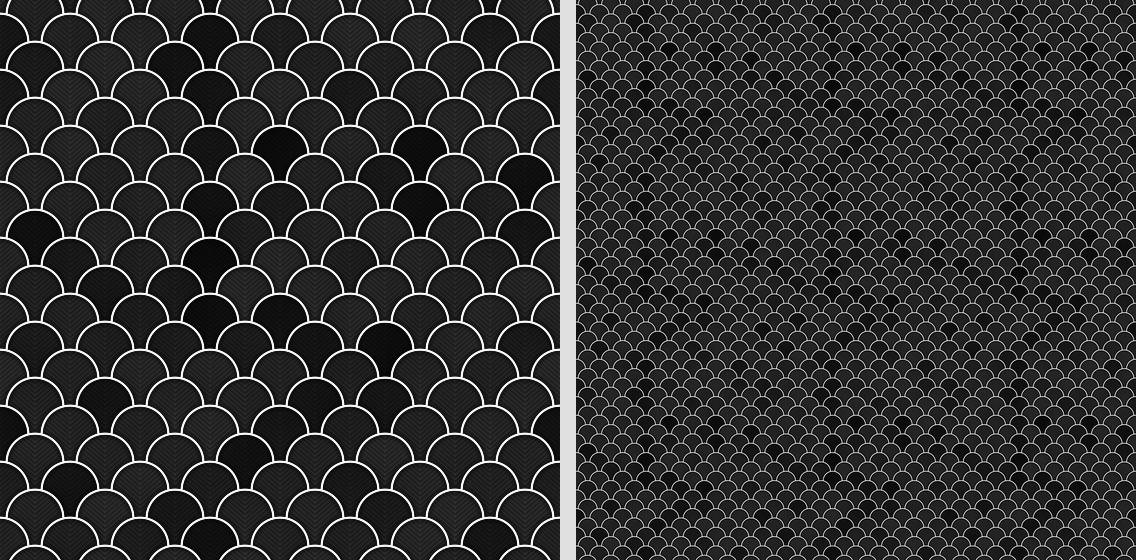
Left: one tile. Right: repeated 3 by 3.
This pattern is drawn by a three.js fragment shader. Its source:

```glsl
// Dark overlapping fan scales with white rims, faint chevron ribs and uneven tone.
varying vec2 vUv;

#define COLUMNS 8.0
#define ROWS 20.0
#define RADIUS 0.0506
#define RIM_WIDTH 0.0039
#define EDGE_SOFTNESS 0.0009
#define SHADOW_REACH 0.013
#define RIB_COUNT 120.0
#define RIB_SLOPE 0.85
#define RIM_COLOR vec3(0.975)
#define RIB_LIGHT vec3(0.158)
#define RIB_DARK vec3(0.112)
#define TONE_DROP 0.68

const float TAU = 6.2831853;

// Random value per scale, wrapping at the canvas border
float scaleHash(vec2 id, float seed) {
  vec2 wrapped = floor(mod(id + 0.5, vec2(COLUMNS, ROWS)));
  return fract(sin(dot(wrapped, vec2(12.99, 78.23)) + seed) * 4375.85);
}

// Round top that continues straight down below its centre
float fanDistance(vec2 q) {
  return length(vec2(q.x, max(q.y, 0.0))) - RADIUS;
}

// Visit rows from front to back; returns the distance to the nearest visible rim
float findScale(vec2 p, out vec2 local, out vec2 id) {
  float rim = 1.0;
  float firstRow = floor((p.y - RADIUS - SHADOW_REACH) * ROWS - 0.5);
  for (int i = 0; i < 5; i++) {
    float row = firstRow + float(i);
    float shift = 0.5 * floor(mod(row + 0.5, 2.0));
    float column = floor(p.x * COLUMNS - shift + 0.5);
    id = vec2(column, row);
    local = p - vec2((column + shift) / COLUMNS, (row + 0.5) / ROWS);
    float d = fanDistance(local);
    rim = min(rim, abs(d));
    if (d < 0.0) break;
  }
  return rim;
}

// Chevron ribs rising outwards from a thin broken spine
vec3 ribColor(vec2 q) {
  float wave = sin(TAU * RIB_COUNT * (q.y - RIB_SLOPE * abs(q.x)));
  vec3 color = mix(RIB_DARK, RIB_LIGHT, smoothstep(-0.7, 0.7, wave));
  float spine = 1.0 - smoothstep(0.0003, 0.0015, abs(q.x));
  return color + 0.045 * spine * (0.6 + 0.4 * wave);
}

// Mostly even tone, a few much darker scales, each with a soft lean
float scaleTone(vec2 q, vec2 id) {
  float drop = pow(scaleHash(id, 0.0), 4.0);
  float angle = TAU * scaleHash(id, 3.1);
  float lean = sin(dot(q, vec2(cos(angle), sin(angle))) * 28.0 + angle * 2.0);
  return 1.0 - TONE_DROP * drop + 0.07 * lean;
}

void main() {
  vec2 local;
  vec2 id;
  float rim = findScale(vUv, local, id);

  // Scale body with a soft shadow along the rims
  float shadow = mix(0.5, 1.0, smoothstep(0.0, SHADOW_REACH, rim));
  vec3 color = ribColor(local) * scaleTone(local, id) * shadow;

  // White rim
  float halfWidth = 0.5 * RIM_WIDTH;
  float line = 1.0 - smoothstep(halfWidth - EDGE_SOFTNESS, halfWidth + EDGE_SOFTNESS, rim);
  gl_FragColor = vec4(mix(color, RIM_COLOR, line), 1.0);
}
```
